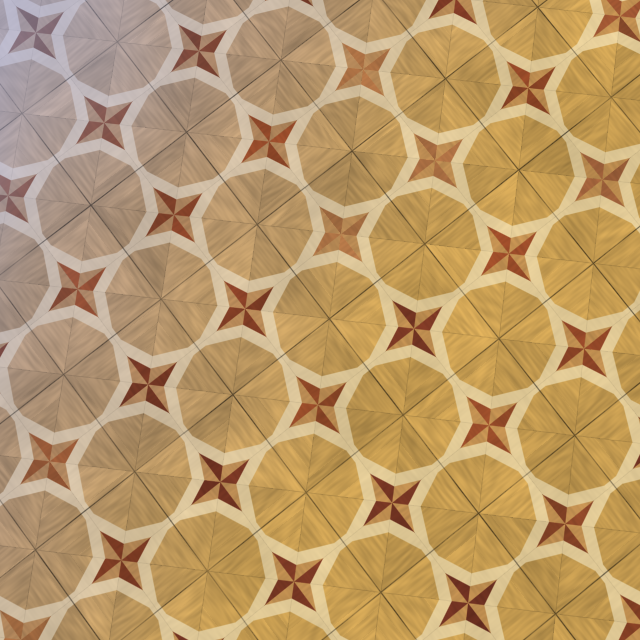
Give the GLSL for this pattern, as a WebGL 1 fragment shader.

```glsl
precision highp float;
// Parquet floor of square oak tiles, pinwheel stars and pale octagonal bands under uneven light.

uniform vec2 u_resolution;

// Tile axes and perspective, measured from the top left of the canvas
#define ORIGIN vec2(0.5326, 0.3659)
#define AXIS_A vec2(-0.1522, 0.1133)
#define AXIS_B vec2(0.1076, 0.1423)
#define PERSPECTIVE vec2(-0.007, -0.0105)
// Shape sizes, in tiles
#define STAR_TIP 0.295
#define BAND_TIP 0.525
#define EDGE_SLOPE 0.46
#define BRIDGE_HALF 0.040
#define JOINT_HALF 0.0045
// Surface variation
#define GRAIN 0.13
#define BOARD_TONE 0.13

float hash(vec2 p) {
  vec3 q = fract(vec3(p.xyx) * 0.1031);
  q += dot(q, q.yzx + 33.33);
  return fract((q.x + q.y) * q.z);
}

vec2 gradientAt(vec2 cell) {
  float angle = 6.2832 * hash(cell);
  return vec2(cos(angle), sin(angle));
}

float gradientNoise(vec2 p) {
  vec2 i = floor(p), f = fract(p);
  vec2 w = f * f * f * (f * (f * 6.0 - 15.0) + 10.0);
  vec2 e = vec2(0.0, 1.0);
  float low = mix(dot(gradientAt(i), f), dot(gradientAt(i + e.yx), f - e.yx), w.x);
  float high = mix(dot(gradientAt(i + e), f - e), dot(gradientAt(i + 1.0), f - 1.0), w.x);
  return mix(low, high, w.y);
}

// Canvas position to tile coordinates, inverting the projection
vec2 toTiles(vec2 p) {
  vec2 a = AXIS_A - PERSPECTIVE.x * p;
  vec2 b = AXIS_B - PERSPECTIVE.y * p;
  vec2 c = p - ORIGIN;
  return vec2(c.x * b.y - c.y * b.x, a.x * c.y - a.y * c.x) / (a.x * b.y - a.y * b.x);
}

// Signed distance to a four-pointed star; arm holds the long and short offsets
float starDistance(vec2 arm, float tip) {
  return (arm.y - EDGE_SLOPE * (tip - arm.x)) / sqrt(1.0 + EDGE_SLOPE * EDGE_SLOPE);
}

// Coverage of the region where d is negative
float fill(float d, float aa) {
  return 1.0 - smoothstep(-aa, aa, d);
}

// Streaks stretched along p.x, with broad wavy growth rings
float woodGrain(vec2 p, float seed) {
  p += seed * 37.0;
  float fine = gradientNoise(p * vec2(6.0, 42.0));
  float rings = sin(p.y * 60.0 + 14.0 * gradientNoise(p * vec2(2.0, 5.0)));
  return 0.75 * fine + 0.2 * rings + 0.6 * gradientNoise(p * vec2(2.5, 13.0));
}

void main() {
  vec2 uv = gl_FragCoord.xy / u_resolution.y;
  vec2 p = vec2(uv.x, 1.0 - uv.y);
  float aa = 0.8 / (0.19 * u_resolution.y);

  vec2 tiles = toTiles(p);
  vec2 id = floor(tiles + 0.5);
  vec2 q = tiles - id;
  vec2 a = abs(q);
  vec2 arm = vec2(max(a.x, a.y), min(a.x, a.y));
  float diagonal = 0.707 * abs(a.x - a.y);

  // Eight boards per tile, grain parallel to the nearest joint
  float sector = step(0.0, q.x) + 2.0 * step(0.0, q.y) + 4.0 * step(a.x, a.y);
  float seed = hash(id * 9.0 + vec2(sector * 3.7, sector + 50.0));
  vec2 along = a.x > a.y ? q.yx : q;
  float strip = hash(vec2(floor(along.y * 9.0 + seed), seed * 91.0));
  float grain = woodGrain(along, seed);

  // Cool haze at the upper left turning to golden light at the right
  float lightPath = 0.9 * p.x + 0.5 * p.y + 0.08 * gradientNoise(p * 4.0);
  float warmth = smoothstep(0.28, 0.90, lightPath);
  float haze = 0.86 * exp(-lightPath * lightPath / 0.065);

  // Oak boards
  vec3 color = mix(vec3(0.68, 0.56, 0.44), vec3(0.76, 0.60, 0.31), warmth);
  color *= 1.0 + BOARD_TONE * (seed - 0.5) + 0.07 * (strip - 0.5) + GRAIN * grain;
  color *= 1.0 - 0.14 * fill(diagonal - 0.003, aa);

  // Pale bands, joined by narrow bridges between stars
  vec3 cream = mix(vec3(0.80, 0.73, 0.65), vec3(0.87, 0.78, 0.58), warmth);
  cream *= 1.0 + 0.05 * (seed - 0.5) + 0.035 * grain;
  cream *= 1.0 - 0.07 * fill(min(diagonal, arm.y) - 0.003, aa);
  float band = min(starDistance(arm, BAND_TIP), max(arm.y - BRIDGE_HALF, 0.40 - arm.x));
  color = mix(color, cream, fill(band, aa));

  // Pinwheel star: each arm is half dark and half light
  float starSeed = hash(id + 71.0);
  float fade = smoothstep(0.62, 1.0, starSeed);
  vec3 dark = mix(vec3(0.43, 0.19, 0.13), vec3(0.57, 0.28, 0.15), hash(id + 23.0));
  dark = mix(dark, vec3(0.68, 0.45, 0.27), fade);
  dark *= 1.0 + 0.22 * (seed - 0.5);
  vec3 light = mix(vec3(0.66, 0.50, 0.36), vec3(0.74, 0.55, 0.31), warmth);
  float side = sign(q.x * q.y * (a.x - a.y)) * min(arm.y, diagonal);
  vec3 star = mix(light, dark, fill(side, aa)) * (1.0 + 0.10 * grain);
  color = mix(color, star, fill(starDistance(arm, STAR_TIP), aa));

  // Dark joints between tiles, worn unevenly
  float wear = 0.42 + 0.35 * gradientNoise(tiles * 3.0);
  color *= 1.0 - wear * fill(0.5 - arm.x - JOINT_HALF, aa);

  // Worn patches and reflected haze
  color *= 1.0 + 0.07 * gradientNoise(p * 7.0) + 0.04 * gradientNoise(p * 23.0);
  vec3 reflection = vec3(0.64, 0.66, 0.80) * (0.72 + 0.5 * dot(color, vec3(0.333)));
  color = mix(color, reflection, haze * 0.8);

  gl_FragColor = vec4(clamp(color, 0.0, 1.0), 1.0);
}
```
